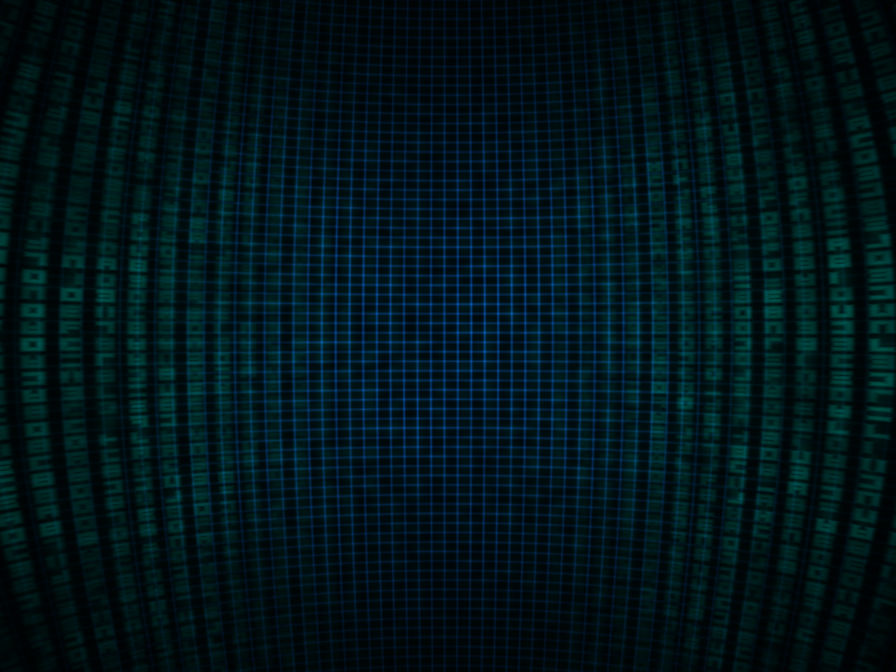
Reproduce this background procedurally as a Shadertoy shader.

```glsl
float hash(vec2 p) {
    return fract(sin(dot(p, vec2(127.1, 311.7))) * 43758.55);
}

float gradientNoise(vec2 p) {
    vec2 cell = floor(p), f = fract(p);
    vec2 s = f * f * f * (f * (f * 6.0 - 15.0) + 10.0);
    vec4 corner;
    for (int i = 0; i < 4; i++) {
        vec2 o = vec2(i & 1, i >> 1);
        float angle = 6.2832 * hash(cell + o);
        corner[i] = dot(vec2(cos(angle), sin(angle)), f - o);
    }
    return mix(mix(corner.x, corner.y, s.x), mix(corner.z, corner.w, s.x), s.y);
}

// Concave wall: columns bow outward, rows spread toward the sides
vec2 curvedWall(vec2 p) {
    return vec2(p.x * (1.0 - 0.37 * p.x * p.x) * (1.0 + 0.38 * p.y * p.y),
                p.y * (1.0 - 0.45 * p.x * p.x));
}

float softLine(float x, float pitch, float phase) {
    float d = (fract(x / pitch - phase + 0.5) - 0.5) * pitch;
    float width = max(0.0019, 0.6 / iResolution.y);
    return exp(-d * d / (width * width));
}

float bar(vec2 p, vec2 center, vec2 halfSize) {
    vec2 q = abs(p - center) - halfSize;
    return 1.0 - smoothstep(-0.06, 0.13, max(q.x, q.y));
}

// Abstract mark: two random rows of strokes joined by random uprights
float mark(vec2 p, vec2 id) {
    float ink = 0.0;
    for (int i = 0; i < 2; i++) {
        float k = 2.0 * float(i) - 1.0;
        float across = step(0.25, hash(id + 3.7 * k));
        float upright = step(0.3, hash(id + 9.1 * k + 40.0));
        ink = max(ink, across * bar(p, vec2(0.0, 0.27 * k), vec2(0.24, 0.08)));
        ink = max(ink, upright * bar(p, vec2(0.19 * k, 0.0), vec2(0.07, 0.3)));
    }
    float middle = step(0.5, hash(id + 71.0));
    return max(ink, middle * bar(p, vec2(0.0), vec2(0.2, 0.08)));
}

void mainImage(out vec4 fragColor, in vec2 fragCoord) {
    vec2 p = (fragCoord - 0.5 * iResolution.xy) / iResolution.y;
    vec2 wall = curvedWall(p);
    float side = abs(p.x);
    float grain = gradientNoise(wall * vec2(28.0, 55.0));
    float cloud = gradientNoise(wall * vec2(9.0, 7.0) + 4.0);

    // Dim base and central glow
    float core = exp(-dot(p * p, vec2(5.5, 7.5)));
    float belt = exp(-6.0 * p.y * p.y);
    vec3 color = vec3(0.0, 0.009, 0.012);
    color += vec3(0.0, 0.036, 0.047) * core * (1.0 + 0.9 * grain);

    // Columns of glowing marks, strongest at the sides
    vec2 grid = wall / vec2(0.03475, 0.021) - vec2(0.23, 0.0);
    vec2 id = floor(grid);
    vec2 local = fract(grid) - 0.5;
    float column = exp(-14.0 * local.x * local.x);
    float columnLight = 0.7 + 0.3 * hash(vec2(id.x, 5.0));
    float lit = (0.5 + 0.5 * hash(id)) * (1.0 + 0.9 * cloud);
    float reach = smoothstep(0.08, 0.56, side) * (0.18 + 0.82 * belt);
    float glow = 0.25 * column * (1.0 + grain) + 0.75 * mark(local, id) * lit;
    color += vec3(0.0, 0.29, 0.25) * reach * columnLight * glow;

    // Green haze behind the grid
    float haze = exp(-14.0 * pow(side - 0.28, 2.0)) * belt;
    color += vec3(0.0, 0.035, 0.025) * haze * (0.4 + column) * (1.0 + grain);

    // Blue wires, turning teal away from the center
    float upright = softLine(wall.x, 0.02, 0.73);
    float level = softLine(wall.y, 0.01415, 0.34);
    float wires = upright * (0.85 + 0.4 * cloud) + 0.6 * level * (1.0 + 0.5 * grain);
    vec3 wireColor = mix(vec3(0.02, 0.18, 0.41), vec3(0.0, 0.15, 0.22),
                         smoothstep(0.2, 0.55, side) * belt);
    color += wireColor * wires * (0.1 + 0.85 * core);

    // Darkened corners
    color *= 1.0 - 0.4 * smoothstep(0.58, 0.85, length(p));
    fragColor = vec4(max(color, 0.0), 1.0);
}
```
